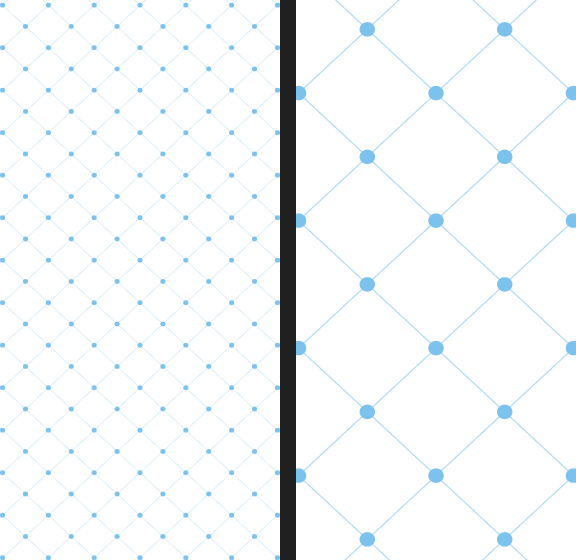
Left: the whole. Right: its middle third, enlarged.
This pattern is drawn by a Shadertoy shader. Its source:

```glsl
#define CELL vec2(0.1636, 0.1518)
#define ORIGIN vec2(0.5, 1.2225)
#define DOT_RADII vec2(0.0092, 0.0086)
#define LINE_WIDTH 0.0014
#define PAPER vec3(1.0)
#define LINE_COLOR vec3(0.68, 0.85, 0.96)
#define DOT_COLOR vec3(0.49, 0.76, 0.93)

// Approximate signed distance to an ellipse
float ellipseDistance(vec2 p, vec2 radii) {
    float k = length(p / radii);
    return k * (k - 1.0) / max(length(p / (radii * radii)), 1e-4);
}

// Offset from the nearest integer point
vec2 nearestOffset(vec2 p) {
    return p - floor(p + 0.5);
}

// Share of a pixel covered by a line, also when thinner than the pixel
float lineCoverage(float dist, float width, float pixel) {
    float outer = clamp(0.5 + (0.5 * width - dist) / pixel, 0.0, 1.0);
    float inner = clamp(0.5 - (0.5 * width + dist) / pixel, 0.0, 1.0);
    return outer - inner;
}

void mainImage(out vec4 fragColor, in vec2 fragCoord) {
    // Canvas width is one unit
    float pixel = 1.0 / iResolution.x;
    vec2 lattice = (fragCoord * pixel - ORIGIN) / CELL;

    // Two families of diagonals
    vec2 diagonals = vec2(lattice.x + lattice.y, lattice.x - lattice.y);
    vec2 lineDist = abs(nearestOffset(diagonals)) / length(1.0 / CELL);
    float lines = max(lineCoverage(lineDist.x, LINE_WIDTH, pixel),
                      lineCoverage(lineDist.y, LINE_WIDTH, pixel));

    // Staggered dots at the crossings
    float dotDist = min(ellipseDistance(nearestOffset(lattice) * CELL, DOT_RADII),
                        ellipseDistance(nearestOffset(lattice - 0.5) * CELL, DOT_RADII));
    float dots = clamp(0.5 - dotDist / pixel, 0.0, 1.0);

    vec3 color = mix(PAPER, LINE_COLOR, lines);
    color = mix(color, DOT_COLOR, dots);
    fragColor = vec4(color, 1.0);
}
```
